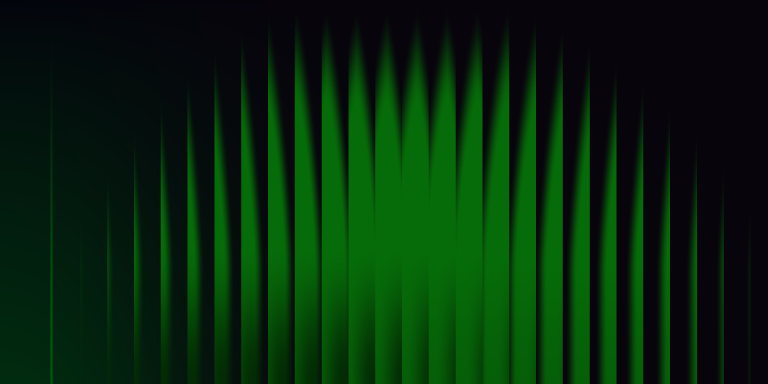
A WebGL 1 fragment shader for this background:

```glsl
precision highp float;
// Soft green dome of light seen through vertical fluted glass on a dark ground.

uniform vec2 u_resolution;

#define FLUTE_WIDTH 0.0698
#define FLUTE_SPREAD 0.56
#define DOME_CENTER vec2(1.047, 0.297)
#define DOME_INNER 0.43
#define DOME_OUTER 0.69
#define DOME_POWER 1.38
#define LEFT_SQUEEZE 1.16
#define SEAM_X 0.134
#define GREEN vec3(0.025, 0.425, 0.035)
#define DARK vec3(0.03, 0.015, 0.045)
#define HAZE vec3(0.02, 0.17, 0.06)

const int SAMPLES = 4;

// Each flute shows a wide, mirrored slice of the scene behind it.
float refractX(float x) {
  float cell = (x - DOME_CENTER.x) / FLUTE_WIDTH;
  float middle = DOME_CENTER.x + (floor(cell) + 0.5) * FLUTE_WIDTH;
  return middle - (fract(cell) - 0.5) * FLUTE_SPREAD;
}

// Pointed dome with straight sides below its center.
float domeGlow(vec2 offset) {
  float side = offset.x < 0.0 ? -offset.x * LEFT_SQUEEZE : offset.x;
  float rise = max(offset.y, 0.0);
  float reach = pow(pow(side + 1e-4, DOME_POWER) + pow(rise + 1e-4, DOME_POWER), 1.0 / DOME_POWER);
  return 1.0 - smoothstep(DOME_INNER, DOME_OUTER, reach);
}

// The light weakens near the floor, most of all on its left side.
float floorShade(float offsetX, float y) {
  float low = 1.0 - smoothstep(0.0, 0.38, y);
  float left = 1.0 - smoothstep(-0.35, 0.25, offsetX);
  return 1.0 - low * mix(0.12, 0.6, left);
}

vec3 scene(vec2 p) {
  // Dim haze rising from the lower left corner
  float haze = pow(max(1.0 - p.y, 0.0), 0.8) * exp(-3.0 * p.x * p.x);
  vec3 color = mix(DARK, HAZE, haze);
  color.r -= 0.018 * exp(-3.0 * p.x * p.x);

  // Dome through the flutes
  vec2 offset = vec2(refractX(p.x), p.y) - DOME_CENTER;
  return mix(color, GREEN * floorShade(offset.x, p.y), domeGlow(offset));
}

void main() {
  float pixel = 1.0 / u_resolution.y;
  vec2 p = gl_FragCoord.xy * pixel;
  p.x *= 2.0 * u_resolution.y / u_resolution.x;

  // Average across the pixel to smooth the flute edges
  vec3 color = vec3(0.0);
  for (int i = 0; i < SAMPLES; i++) {
    float shift = (float(i) + 0.5) / float(SAMPLES) - 0.5;
    color += scene(p + vec2(shift * pixel, 0.0));
  }
  color /= float(SAMPLES);

  // Thin lit seam at the left end of the glass
  float seam = 1.0 - smoothstep(0.001, 0.001 + 1.5 * pixel, abs(p.x - SEAM_X));
  seam *= 0.65 * (1.0 - smoothstep(0.1, 0.95, p.y));
  color = mix(color, GREEN, seam);

  gl_FragColor = vec4(color, 1.0);
}
```
